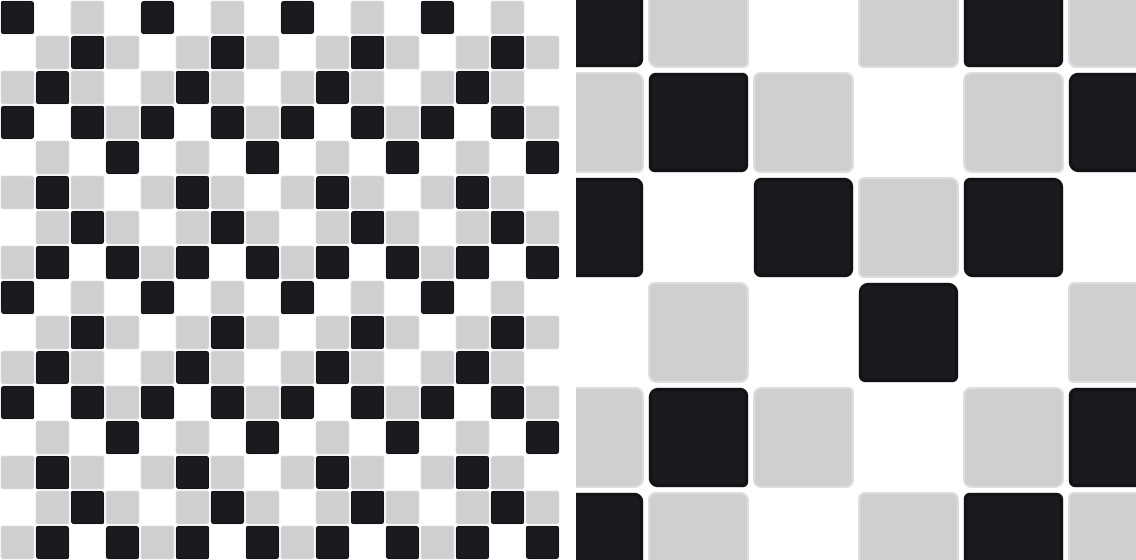
Left: the whole. Right: its middle third, enlarged.
Give the GLSL for this pattern, as a WebGL 1 fragment shader.

```glsl
precision highp float;
// Mosaic of 16 by 16 rounded tiles in black, grey and white on white grout.
// A four by four motif repeats across, and every other band of four rows
// mirrors it; each tile is a rounded box with a thin rim and uneven corners.

uniform vec2 u_resolution;

float hash(vec2 p) {
  return fract(sin(dot(p, vec2(12.99, 78.23))) * 437.58);
}

float roundedBox(vec2 p, float halfSize, float radius) {
  vec2 q = abs(p) - halfSize + radius;
  return length(max(q, 0.0)) + min(max(q.x, q.y), 0.0) - radius;
}

// One-hot vector that selects entry 0 to 3.
vec4 pick(float index) {
  return 1.0 - step(0.5, abs(vec4(0.0, 1.0, 2.0, 3.0) - index));
}

// Tile kind at a cell: 0 white, 1 grey, 2 black.
float tileKind(vec2 cell) {
  mat4 motifRows = mat4(2.0, 0.0, 1.0, 0.0,
                        0.0, 1.0, 2.0, 1.0,
                        1.0, 2.0, 1.0, 0.0,
                        2.0, 0.0, 2.0, 1.0);
  vec2 local = mod(cell, 4.0);
  float mirrored = mod(floor(cell.y / 4.0), 2.0);
  local.x = mix(local.x, 3.0 - local.x, mirrored);
  return dot(pick(local.x), motifRows * pick(local.y));
}

void main() {
  // Cells are counted from the top left.
  vec2 uv = gl_FragCoord.xy / u_resolution;
  vec2 grid = vec2(uv.x, 1.0 - uv.y) * 16.0;
  vec2 cell = mod(floor(grid), 16.0);
  vec2 p = fract(grid) - 0.5;
  float pixel = 16.0 / min(u_resolution.x, u_resolution.y);

  float kind = tileKind(cell);
  float black = step(1.5, kind);

  // Each corner of a tile is worn a little differently.
  float radius = mix(0.05, 0.095, hash(cell * 2.0 + step(0.0, p)));
  float d = roundedBox(p, mix(0.481, 0.473, black), radius);
  float cover = clamp(0.5 - d / pixel, 0.0, 1.0) * step(0.5, kind);

  // Grey tiles have a paler rim, black tiles a darker one.
  vec3 face = mix(vec3(0.81, 0.81, 0.82), vec3(0.11, 0.10, 0.12), black);
  vec3 rim = mix(vec3(0.87, 0.87, 0.88), vec3(0.07, 0.07, 0.09), black);
  float rimWidth = mix(0.02, 0.033, black);
  float onRim = clamp((d + rimWidth) / pixel + 0.5, 0.0, 1.0);

  vec3 tile = mix(face, rim, onRim);
  gl_FragColor = vec4(mix(vec3(1.0), tile, cover), 1.0);
}
```
